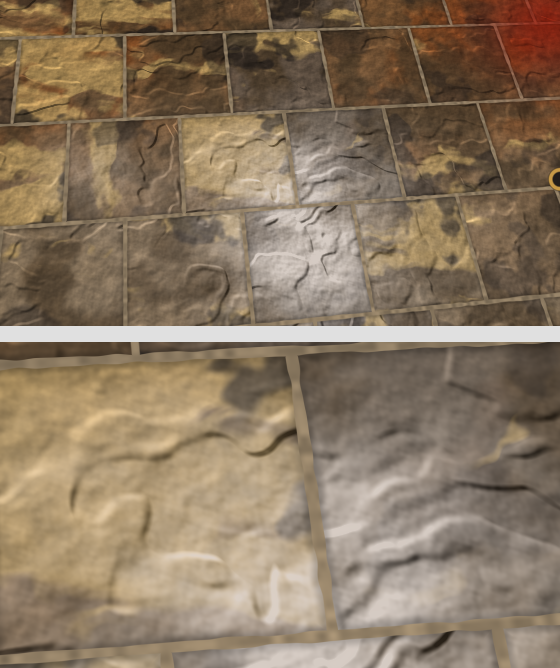
Top, the full canvas; bottom, a detail of the centre.
Reproduce this texture procedurally as a WebGL 1 fragment shader.

```glsl
precision highp float;

uniform vec2 u_resolution;

const vec3 UMBER = vec3(0.43, 0.30, 0.18);
const vec3 TAUPE = vec3(0.48, 0.41, 0.32);
const vec3 EARTH = vec3(0.27, 0.21, 0.14);
const vec3 RUST = vec3(0.46, 0.25, 0.11);
const vec3 CHARCOAL = vec3(0.31, 0.29, 0.27);
const vec3 SOOT = vec3(0.13, 0.11, 0.10);
const vec3 OCHRE = vec3(0.68, 0.56, 0.34);
const vec3 GROUT = vec3(0.56, 0.49, 0.39);
const vec3 SHINE = vec3(0.86, 0.82, 0.79);
const vec3 RED_LAMP = vec3(0.56, 0.09, 0.04);
const vec3 BRASS = vec3(0.78, 0.60, 0.28);

float hash(vec2 p) {
  vec3 q = fract(p.xyx * vec3(0.1031, 0.1030, 0.0973));
  q += dot(q, q.yzx + 33.33);
  return fract((q.x + q.y) * q.z);
}

float noise(vec2 p) {
  vec2 i = floor(p);
  vec2 f = fract(p);
  f = f * f * (3.0 - 2.0 * f);
  float low = mix(hash(i), hash(i + vec2(1.0, 0.0)), f.x);
  float high = mix(hash(i + vec2(0.0, 1.0)), hash(i + 1.0), f.x);
  return mix(low, high, f.y);
}

float fbm(vec2 p) {
  float sum = 0.0;
  float gain = 0.53;
  for (int i = 0; i < 4; i++) {
    sum += gain * noise(p);
    p = mat2(1.6, 1.2, -1.2, 1.6) * p + 3.7;
    gain *= 0.5;
  }
  return sum;
}

// Split stone: thin ledges over a fine grain
float cleftHeight(vec2 p) {
  vec2 warp = vec2(fbm(p * 1.5), fbm(p * 1.5 + 7.3));
  float layers = 4.5 * fbm(p * vec2(1.0, 1.6) + 1.5 * warp);
  float ledge = floor(layers) + smoothstep(0.0, 0.22, fract(layers));
  return 0.35 * ledge + 0.7 * fbm(p * 8.0);
}

float glow(vec2 p, vec2 center, vec2 radius) {
  vec2 d = (p - center) / radius;
  return exp(-dot(d, d));
}

// Screen position to floor position in tiles, w is the depth divisor
vec3 floorPlane(vec2 s) {
  float w = 1.0 - 0.1222 * s.x + 0.3264 * s.y;
  float across = 5.4322 * s.x + 0.3187 * s.y - 0.2359;
  float down = 0.2045 * s.x + 4.2186 * s.y - 0.4975;
  return vec3(vec2(across, down) / w, w);
}

vec3 slate(vec2 p, float seed, float ochre, float grey, float warmth) {
  float mottle = fbm(p * 2.6 + 4.0);
  vec3 color = mix(TAUPE, UMBER, clamp(0.7 * warmth + 0.5 * seed, 0.0, 1.0));
  color = mix(color, CHARCOAL, grey);
  float rust = smoothstep(0.5, 0.65, fbm(p * 1.8 + 31.0));
  color = mix(color, RUST, 0.7 * rust * warmth * (1.0 - grey));
  color = mix(color, EARTH, 0.8 * smoothstep(0.42, 0.66, mottle));

  // Wavy ochre strata and dark mineral stains
  float strata = fbm(p * vec2(1.1, 3.6) + 1.3 * mottle);
  float limit = 0.76 - 0.33 * ochre;
  color = mix(color, OCHRE, 0.8 * smoothstep(limit - 0.03, limit + 0.08, strata));
  float stain = smoothstep(0.58, 0.65, fbm(p * 2.3 + 19.0));
  color = mix(color, SOOT, stain * (0.3 + 0.5 * ochre));
  return color * (0.82 + 0.36 * fbm(p * 17.0));
}

void main() {
  vec2 screen = gl_FragCoord.xy / u_resolution;
  screen.y = 1.0 - screen.y;
  vec3 ground = floorPlane(screen);

  // Running bond: every other row slides by half a tile
  float row = floor(ground.y);
  float slide = 0.5 * mod(row, 2.0);
  float column = floor(ground.x - slide);
  vec2 cell = vec2(ground.x - slide - column, ground.y - row);
  vec2 id = vec2(column, row) + 20.0;
  float center = column + slide;

  // Character of each tile
  float seed = hash(id);
  float ochre = fract(0.47 * center + 0.245 * row + 0.81);
  float grey = 0.85 * exp(-4.0 * (center - 2.25) * (center - 2.25));
  float warmth = 1.0 - smoothstep(0.12, 0.7, screen.y);
  ochre *= 1.0 - 0.7 * warmth * smoothstep(0.5, 0.65, screen.x);
  vec2 grain = seed > 0.8 ? cell.yx : cell;
  vec2 p = grain + 17.0 * vec2(seed, hash(id + 9.0));

  vec3 color = slate(p, seed, ochre, grey, warmth);
  float relief = cleftHeight(p) - cleftHeight(p + vec2(0.012, 0.018));
  color *= clamp(1.0 + 1.3 * relief, 0.55, 1.5);

  // Window light pooled on the polished ledges
  float glare = 0.95 * glow(screen, vec2(0.55, 0.78), vec2(0.13, 0.26));
  glare += 0.5 * glow(screen, vec2(0.50, 0.52), vec2(0.18, 0.14));
  glare += 0.45 * glow(screen, vec2(0.16, 0.53), vec2(0.08, 0.12));
  glare += 0.28 * glow(screen, vec2(0.55, 0.80), vec2(0.45, 0.35));
  float polish = 0.3 + 0.7 * fbm(p * vec2(2.0, 4.0) + 11.0) + 1.5 * relief;
  color = mix(color, SHINE, clamp(glare * polish, 0.0, 0.95));

  // Grout with slightly chipped edges
  vec2 border = min(cell, 1.0 - cell);
  float edge = min(border.x, border.y) + 0.010 * (noise(ground.xy * 16.0) - 0.5);
  float blur = 2.8 / (ground.z * u_resolution.y);
  color *= 0.8 + 0.2 * smoothstep(0.015, 0.05, edge);
  vec3 joint = GROUT * (0.8 + 0.3 * noise(ground.xy * 30.0) + 0.1 * glare);
  color = mix(joint, color, smoothstep(0.017 - blur, 0.017 + blur, edge));

  // Red lamp in the far corner, brass ring at the right edge
  float lamp = glow(screen, vec2(0.98, 0.07), vec2(0.12, 0.16));
  color = mix(color, RED_LAMP * (0.5 + color), 0.75 * lamp);
  float ring = length((screen - vec2(1.0, 0.55)) * vec2(1.72, 1.0));
  float soft = 1.0 / u_resolution.y;
  color = mix(color, SOOT, 1.0 - smoothstep(0.036 - soft, 0.036 + soft, ring));
  float band = abs(ring - 0.029);
  color = mix(color, BRASS, 1.0 - smoothstep(0.006 - soft, 0.006 + soft, band));

  gl_FragColor = vec4(color, 1.0);
}
```
